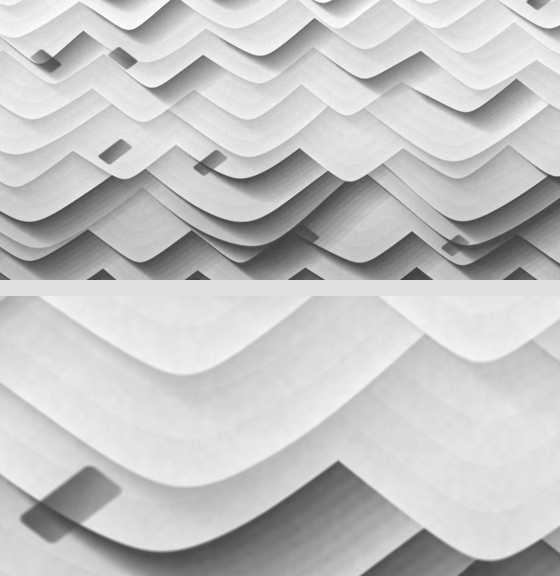
Top: the whole. Bottom: its middle third, enlarged.
Write a Shadertoy shader that draws this background.

```glsl
// Stacked sheets of pale paper with zigzag lower edges, lit from the upper left.
// Sheets are painted from the lowest up; each casts a slanted soft shadow, found
// by stepping towards the light. A few cut slots and fine paper grain are added.

const int SHEETS = 14;
const int SHADOW_STEPS = 8;
const float LOWEST = -0.22;       // height of the first sheet
const float SPACING = 0.105;      // height between sheets
const float PERIOD = 0.38;        // width of a common fold
const float WIDE_PERIOD = 0.78;   // width of the large folds
const float SLOPE = 0.76;         // steepness of all edges
const float VALLEY_ROUND = 0.22;
const vec2 TO_LIGHT = vec2(-1.0, 0.86);
const float SHADOW_DARK = 0.86;
const float SLOT_GRID = 0.3;
const float SLOT_SHARE = 0.24;
const float GRAIN = 0.035;
const vec3 INK = vec3(0.265, 0.26, 0.26);
const vec3 PAPER = vec3(1.0, 1.0, 0.996);

float hash(vec2 p) {
    vec3 q = fract(vec3(p.xyx) * 0.1031);
    q += dot(q, q.yzx + 33.33);
    return fract((q.x + q.y) * q.z);
}

float noise(vec2 p) {
    vec2 i = floor(p), f = fract(p);
    f = f * f * (3.0 - 2.0 * f);
    return mix(mix(hash(i), hash(i + vec2(1, 0)), f.x),
               mix(hash(i + vec2(0, 1)), hash(i + vec2(1, 1)), f.x), f.y);
}

// Height of a sheet's lower edge; also returns the number of the fold.
float edgeHeight(float x, float sheet, out float fold) {
    float base = LOWEST + SPACING * sheet;
    bool wide = base < 0.55 && hash(vec2(sheet, 7.0)) > 0.6;
    float period = wide ? WIDE_PERIOD : PERIOD;
    float wobble = noise(vec2(x * 3.0, sheet * 5.3)) - 0.5;
    float t = (x + 0.09 * wobble) / period + 0.5 * hash(vec2(sheet, 3.0)) + 8.0;
    fold = floor(t);
    float tri = abs(fract(t) - 0.5) * 2.0;
    float zigzag = sqrt(tri * tri + VALLEY_ROUND * VALLEY_ROUND) - 0.5;
    float drift = noise(vec2(x * 1.6 + 20.0, sheet * 2.7)) - 0.5;
    return base + 0.5 * SLOPE * period * zigzag + 0.09 * drift;
}

// Share of light blocked by one sheet, along a short path to the light.
float castShadow(vec2 p, float sheet) {
    float base = LOWEST + SPACING * sheet;
    float reach = mix(0.13, 0.07, clamp(base, 0.0, 1.0));
    float limit = mix(0.2, 0.66, smoothstep(0.1, 0.75, base));
    float blocked = 0.0;
    for (int k = 0; k < SHADOW_STEPS; k++) {
        float along = (float(k) + 0.5) / float(SHADOW_STEPS);
        vec2 q = p + TO_LIGHT * reach * along;
        float fold;
        float edge = edgeHeight(q.x, sheet, fold);
        float strength = hash(vec2(fold, sheet + 40.0)) > limit ? 1.0 : 0.16;
        blocked += strength * smoothstep(-0.008, 0.008, q.y - edge);
    }
    return blocked / float(SHADOW_STEPS);
}

// Paper brightness, with faint creases that follow the sheet's edge.
float paperTone(vec2 p, float above, float sheet) {
    float light = 0.9 - 0.17 * smoothstep(0.62, 0.0, p.y);
    light += 0.07 * (noise(p * 2.2 + sheet * 3.1) - 0.5);
    light += 0.035 * (hash(vec2(sheet, 11.0)) - 0.5);
    float band = fract(above / 0.055);
    light += 0.022 * (smoothstep(0.0, 0.07, band) - band);
    return light + 0.04 * exp(-max(above, 0.0) / 0.025);
}

// Darkness of scattered slots, each a parallelogram along a fold direction.
float slotShade(vec2 p, float soft) {
    vec2 cell = floor(p / SLOT_GRID);
    float pick = hash(cell + 61.0);
    vec2 jitter = vec2(hash(cell + 5.0), hash(cell + 17.0)) - 0.5;
    vec2 q = (fract(p / SLOT_GRID) - 0.5) * SLOT_GRID - 0.1 * jitter;
    if (hash(cell + 29.0) > 0.7) q.x = -q.x;
    float along = 0.5 * (q.x + q.y / SLOPE);
    float across = 0.5 * (q.x - q.y / SLOPE);
    vec2 size = vec2(mix(0.03, 0.05, hash(cell + 83.0)), 0.021);
    vec2 d = abs(vec2(along, across)) - size + 0.007;
    float dist = length(max(d, 0.0)) + min(max(d.x, d.y), 0.0) - 0.007;
    float fade = mix(0.78, 0.4, smoothstep(-0.025, 0.03, across + 0.25 * along));
    return step(pick, SLOT_SHARE) * fade * smoothstep(soft, -soft, dist);
}

void mainImage(out vec4 fragColor, in vec2 fragCoord) {
    vec2 p = fragCoord / iResolution.y;
    float pixel = 1.0 / iResolution.y;
    float soft = max(pixel, 0.003);

    // Lowest paper, then sheets from the bottom up
    vec3 col = PAPER * paperTone(p, p.y + 0.5, 0.0);
    for (int i = 0; i < SHEETS; i++) {
        float sheet = float(i), fold;
        float above = p.y - edgeHeight(p.x, sheet, fold);
        float depth = 1.0 - smoothstep(0.15, 0.95, p.y);
        float contact = mix(0.1, 0.36, depth) * noise(vec2(p.x * 2.5, sheet * 9.1));
        contact *= exp(-max(-above, 0.0) / 0.035);
        float shade = SHADOW_DARK * castShadow(p, sheet) * mix(0.75, 1.0, depth);
        col = mix(col, INK, clamp(shade + contact, 0.0, 0.92));
        col = mix(col, PAPER * paperTone(p, above, sheet), smoothstep(-soft, soft, above));
    }

    // Slots and grain
    col = mix(col, INK, slotShade(p, soft));
    float grain = 0.6 * noise(p * 105.0) + 0.4 * noise(p * 210.0 + 9.0) - 0.5;
    col += GRAIN * grain;
    fragColor = vec4(clamp(col, 0.0, 1.0), 1.0);
}
```
